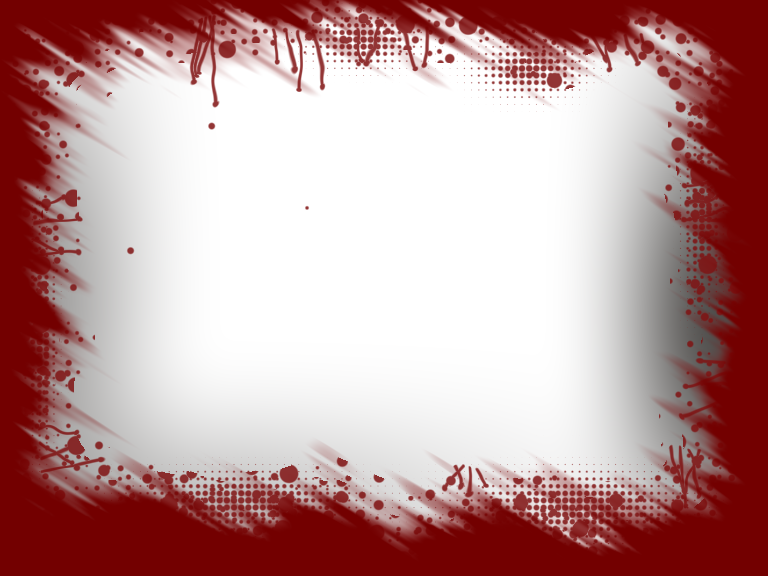
Reproduce this background procedurally as a WebGL 2 fragment shader.

```glsl
#version 300 es
precision highp float;
// Pale paper with shaded sides inside a torn, streaked and splattered dark red frame.
uniform vec2 u_resolution;
out vec4 fragColor;

const vec3 RED = vec3(0.45, 0.0, 0.0);
const vec3 INK = vec3(0.5, 0.07, 0.07);
const vec3 PAPER = vec3(1.0);
const vec3 SHADE = vec3(0.12, 0.11, 0.1);
const float WIDTH = 4.0 / 3.0;         // canvas width when its height is 1
const float STREAK_ANGLE = -0.56;
const float STREAK_DEPTH = 0.11;
const float DOT_CELL = 0.0125;
const float LINE_WIDTH = 0.0028;

// Halftone patches: centre, half size
const vec4 PATCHES[6] = vec4[6](
  vec4(0.42, 0.13, 0.2, 0.055), vec4(1.0, 0.12, 0.2, 0.065),
  vec4(0.63, 0.93, 0.1, 0.05), vec4(0.92, 0.88, 0.1, 0.05),
  vec4(0.07, 0.42, 0.03, 0.2), vec4(1.22, 0.63, 0.035, 0.16));

// Drip groups: start, spacing, length; the last four grow from the sides
const int DOWNWARD = 6;
const vec4 DRIPS[10] = vec4[10](
  vec4(0.36, 0.97, 0.008, 0.15), vec4(0.51, 0.95, 0.025, 0.11),
  vec4(0.68, 0.95, 0.04, 0.11), vec4(1.07, 0.94, 0.03, 0.07),
  vec4(0.81, 0.19, 0.014, 0.06), vec4(1.19, 0.22, 0.018, 0.1),
  vec4(0.06, 0.6, 0.03, 0.08), vec4(0.07, 0.22, 0.025, 0.11),
  vec4(1.26, 0.34, 0.02, 0.08), vec4(1.27, 0.65, 0.025, 0.09));

float hash(vec2 p) {
  vec3 q = fract(p.xyx * vec3(0.1031, 0.1030, 0.0973));
  q += dot(q, q.yzx + 33.33);
  return fract((q.x + q.y) * q.z);
}

float noise(vec2 p) {
  vec2 i = floor(p), f = fract(p);
  f = f * f * (3.0 - 2.0 * f);
  return mix(mix(hash(i), hash(i + vec2(1, 0)), f.x),
             mix(hash(i + vec2(0, 1)), hash(i + vec2(1, 1)), f.x), f.y);
}

float bump(float x, float centre, float width) {
  float t = (x - centre) / width;
  return exp(-t * t);
}

float smoothMin(float a, float b, float k) {
  float h = max(k - abs(a - b), 0.0) / k;
  return min(a, b) - h * h * k * 0.25;
}

float segment(vec2 p, vec2 a, vec2 b) {
  vec2 pa = p - a, ba = b - a;
  return length(pa - ba * clamp(dot(pa, ba) / dot(ba, ba), 0.0, 1.0));
}

// Distance inward from the uneven frame edge
float frameDepth(vec2 p) {
  float left = 0.065 + 0.03 * bump(p.y, 0.75, 0.04) + 0.015 * bump(p.y, 0.4, 0.15);
  float right = 0.085 + 0.03 * bump(p.y, 0.74, 0.1) + 0.03 * bump(p.y, 0.3, 0.08);
  float top = 0.04 + 0.03 * bump(p.x, 0.1, 0.15) + 0.05 * bump(p.x, 0.97, 0.09)
            + 0.04 * bump(p.x, 1.27, 0.1);
  float bottom = 0.065 + 0.07 * bump(p.x, 0.2, 0.25) + 0.06 * bump(p.x, 0.56, 0.1)
               + 0.05 * bump(p.x, 0.87, 0.12) + 0.05 * bump(p.x, 1.25, 0.15);
  return smoothMin(smoothMin(p.x - left, WIDTH - right - p.x, 0.12),
                   smoothMin(p.y - bottom, 1.0 - top - p.y, 0.12), 0.12);
}

vec3 paper(vec2 p) {
  float right = 0.78 * pow(smoothstep(0.92, 1.25, p.x), 1.5) * bump(p.y, 0.45, 0.38);
  float left = 0.45 * pow(1.0 - smoothstep(0.05, 0.42, p.x), 1.5) * bump(p.y, 0.48, 0.42);
  float bottom = 0.28 * pow(1.0 - smoothstep(0.1, 0.45, p.y), 1.5) * bump(p.x, 0.3, 0.55);
  return mix(PAPER, SHADE, 1.0 - (1.0 - right) * (1.0 - left) * (1.0 - bottom));
}

float halftone(vec2 p, float px) {
  float strength = 0.0;
  for (int i = 0; i < 6; i++) {
    vec2 q = (p - PATCHES[i].xy) / PATCHES[i].zw;
    strength += exp(-dot(q, q));
  }
  float radius = DOT_CELL * (0.58 * strength - 0.12);
  float d = length((fract(p / DOT_CELL) - 0.5) * DOT_CELL) - radius;
  return 1.0 - smoothstep(-px, px, d);
}

// Round blots in hashed cells, sparser away from the frame
float splatter(vec2 p, float depth, float px) {
  float ink = 0.0;
  float chance = 0.55 * (1.0 - smoothstep(-0.01, 0.09, depth));
  for (int i = 0; i < 3; i++) {
    float cell = 0.018 * pow(1.7, float(i));
    vec2 id = floor(p / cell) + 57.0 * float(i);
    vec2 centre = 0.35 + 0.3 * vec2(hash(id), hash(id + 19.0));
    float radius = cell * mix(0.1, 0.32, hash(id + 41.0));
    float d = length((fract(p / cell) - centre) * cell) - radius;
    ink = max(ink, step(hash(id + 73.0), chance) * (1.0 - smoothstep(-px, px, d)));
  }
  return ink;
}

float drips(vec2 p, float px) {
  p += 0.012 * (vec2(noise(p * 35.0), noise(p * 35.0 + 80.0)) - 0.5);
  float d = 1.0;
  for (int g = 0; g < 10; g++) for (int k = 0; k < 4; k++) {
    vec4 group = DRIPS[g];
    float h = hash(vec2(g, k) + 5.0), bend = (hash(vec2(k, g) + 31.0) - 0.5) * 0.07;
    float reach = group.w * (0.5 + 0.5 * h), offset = (float(k) - 1.5) * group.z;
    float inward = group.x < 0.5 * WIDTH ? 1.0 : -1.0;
    bool down = g < DOWNWARD;
    vec2 start = group.xy + (down ? vec2(offset, 0.0) : vec2(0.0, offset));
    vec2 end = start + (down ? vec2(bend, -reach) : vec2(inward * reach, bend));
    d = min(d, min(segment(p, start, end), length(p - end) - 0.002));
  }
  return 1.0 - smoothstep(LINE_WIDTH - px, LINE_WIDTH + px, d);
}

void main() {
  vec2 p = gl_FragCoord.xy / u_resolution.y;
  float px = 1.0 / u_resolution.y;
  float depth = frameDepth(p);
  // Brush strokes: noise stretched along one diagonal
  float c = cos(STREAK_ANGLE), s = sin(STREAK_ANGLE);
  vec2 q = vec2(c * p.x + s * p.y, c * p.y - s * p.x) + 9.0;
  float streak = 0.6 * noise(q * vec2(6.0, 45.0)) + 0.4 * noise(q * vec2(11.0, 130.0));
  float torn = depth + STREAK_DEPTH * (streak - 0.5);
  float solid = 1.0 - smoothstep(-0.025, 0.025, torn);
  float wash = 0.45 * (1.0 - smoothstep(0.0, 0.075, torn + 0.06 * (streak - 0.5)));
  // Layers
  vec3 color = mix(paper(p), INK, wash);
  float ink = max(max(halftone(p, px), splatter(p, depth, px)), drips(p, px));
  color = mix(color, INK, 0.85 * ink);
  color = mix(color, RED, solid);
  fragColor = vec4(color, 1.0);
}
```
